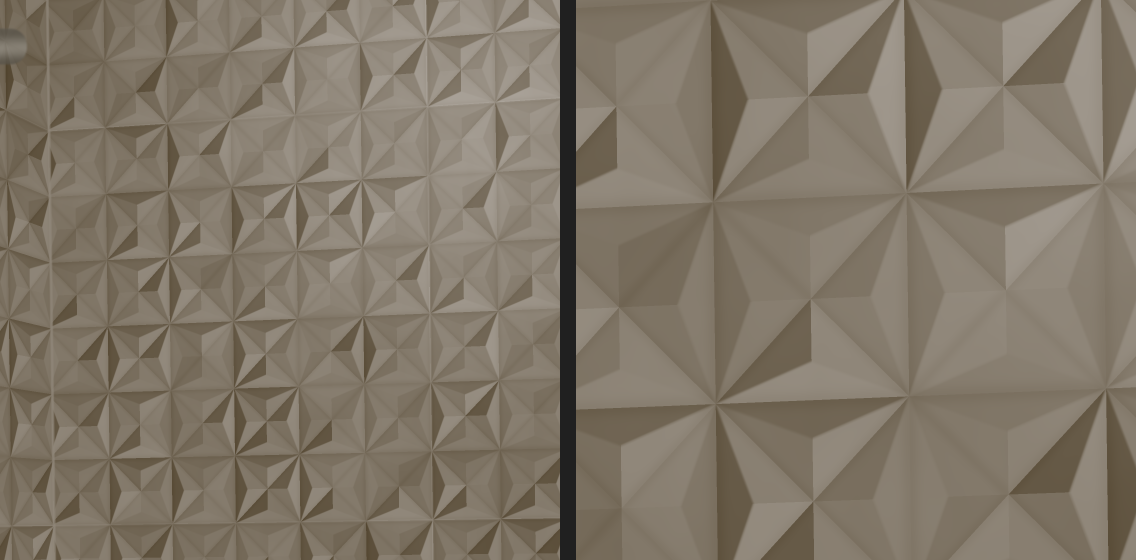
Left, the full canvas; right, a detail of the centre.
A WebGL 2 fragment shader for this pattern:

```glsl
#version 300 es
precision highp float;
uniform vec2 u_resolution;
out vec4 outColor;

// Palette ramp
const vec3 SHADOW = vec3(0.36, 0.31, 0.23);
const vec3 PALE = vec3(0.64, 0.61, 0.57);
const vec3 METAL = vec3(0.45, 0.43, 0.39);
// Layout, in canvas units
const float CORNER_X = 0.091;
const float COLUMN_ORIGIN = 0.1914;
const float COLUMN_WIDTH = 0.110;
const float COLUMN_GROWTH = 0.00104;
const float SIDE_COLUMN_WIDTH = 0.076;
const float SHEAR = 0.013;
const float TILE_CELLS = 6.0;
// Relief, in cell units
const float APEX = 0.19;
const vec2 LIGHT = vec2(-1.0, 0.6);
const float DARK_GAIN = 0.43;
const float BRIGHT_GAIN = 0.20;
const float CREASE_WIDTH = 0.045;
const float GROUT_WIDTH = 0.018;
// Room light
const vec2 GLOW_CENTRE = vec2(0.82, 0.80);
const float GLOW_SPREAD = 0.19;
const float AMBIENT = 0.48;
const float GLOW = 0.40;
const int SAMPLES = 3;

float hash(vec3 p) {
  p = fract(p * vec3(0.1031, 0.1130, 0.0973));
  p += dot(p, p.yzx + 33.33);
  return fract((p.x + p.y) * p.z);
}

// Canvas position to cell coordinates, with perspective and a wall corner
vec2 wallGrid(vec2 p) {
  float x = p.x + SHEAR * (p.y - 0.5);
  float k = COLUMN_WIDTH * COLUMN_WIDTH + 4.0 * COLUMN_GROWTH * (x - COLUMN_ORIGIN);
  float u = 1.0 + (sqrt(max(k, 0.0)) - COLUMN_WIDTH) / (2.0 * COLUMN_GROWTH);
  float rowHeight = 0.1174 + 0.0083 * (x - CORNER_X);
  float rowOrigin = 0.061 + 0.015 * (x - CORNER_X);
  if (x < CORNER_X) {
    u = (x - CORNER_X) / SIDE_COLUMN_WIDTH;
    rowHeight = 0.1174 + 0.085 * (CORNER_X - x);
  }
  return vec2(u, (p.y - rowOrigin) / rowHeight);
}

// Four low three-faced pyramids meet at the centre of each cell
float facetTone(vec2 grid) {
  vec2 cell = floor(grid);
  vec2 p = fract(grid) - 0.5;
  bool sideways = abs(p.x) > abs(p.y);
  vec2 inward = sideways ? vec2(-sign(p.x), 0.0) : vec2(0.0, -sign(p.y));
  vec2 along = sideways ? vec2(0.0, sign(p.y)) : vec2(sign(p.x), 0.0);
  float edge = 0.5 - max(abs(p.x), abs(p.y));
  float offset = min(abs(p.x), abs(p.y));

  float id = dot(inward, vec2(1.0, 2.0)) + 3.0;
  float kind = hash(vec3(cell + 20.0, id));
  float tilt = hash(vec3(cell + 51.0, id + 7.0)) - 0.5;
  float height = kind < 0.34 ? 1.0 : (kind < 0.78 ? 0.36 : -0.22);

  float base = 1.0 - smoothstep(-0.012, 0.012, edge - APEX * (1.0 - 2.0 * offset));
  vec2 slope = mix(-0.62 * (inward + along), inward, base);
  float lit = height * dot(slope, LIGHT);
  float tone = lit * (lit < 0.0 ? DARK_GAIN : BRIGHT_GAIN);
  tone += 0.13 * tilt + 0.04 * dot(inward, vec2(-0.3, 1.0));

  // Soft creases on the diagonals and cell edges
  float diagonal = 0.5 - edge - offset;
  tone -= 0.07 * exp(-pow(diagonal / CREASE_WIDTH, 2.0));
  return tone - 0.09 * exp(-pow(edge / CREASE_WIDTH, 2.0));
}

float mottle(vec2 p) {
  float sum = 0.0;
  float amp = 0.5;
  for (int i = 0; i < 4; i++) {
    sum += amp * sin(p.x + 1.7 * sin(p.y)) * sin(p.y * 1.1 + 0.8);
    p = mat2(1.5, 1.2, -1.2, 1.5) * p + 2.3;
    amp *= 0.6;
  }
  return sum;
}

vec3 wallColor(vec2 p) {
  vec2 grid = wallGrid(p);
  vec2 away = p - GLOW_CENTRE;
  float tone = AMBIENT + GLOW * exp(-dot(away, away) / GLOW_SPREAD);
  tone += facetTone(grid) + 0.04 * mottle(p * 17.0);
  tone -= 0.16 * smoothstep(0.5, 0.0, length(p - vec2(0.0, 1.0)));

  // Grout between large tiles, and a brighter strip in the wall corner
  vec2 seam = abs(grid - TILE_CELLS * round(grid / TILE_CELLS));
  vec2 grout = 1.0 - smoothstep(vec2(0.3), vec2(1.3), seam / GROUT_WIDTH);
  tone += 0.16 * grout.x + 0.10 * grout.y;
  float cornerGap = abs(p.x + SHEAR * (p.y - 0.5) - CORNER_X);
  tone = mix(tone, 0.72, 0.75 * (1.0 - smoothstep(0.001, 0.004, cornerGap)));
  vec3 color = mix(SHADOW, PALE, clamp(tone, -0.15, 1.15));

  // Round metal fitting at the wall edge
  vec2 q = abs(p - vec2(0.0, 0.917)) - vec2(0.018, 0.002);
  float fitting = length(max(q, 0.0)) - 0.030;
  vec3 metal = METAL + 0.10 * sin((p.y - 0.90) * 110.0);
  return mix(color, metal, 0.8 * (1.0 - smoothstep(-0.003, 0.003, fitting)));
}

void main() {
  vec3 sum = vec3(0.0);
  for (int i = 0; i < SAMPLES * SAMPLES; i++) {
    vec2 jitter = (vec2(i % SAMPLES, i / SAMPLES) + 0.5) / float(SAMPLES) - 0.5;
    sum += wallColor((gl_FragCoord.xy + jitter) / u_resolution);
  }
  outColor = vec4(sum / float(SAMPLES * SAMPLES), 1.0);
}
```
